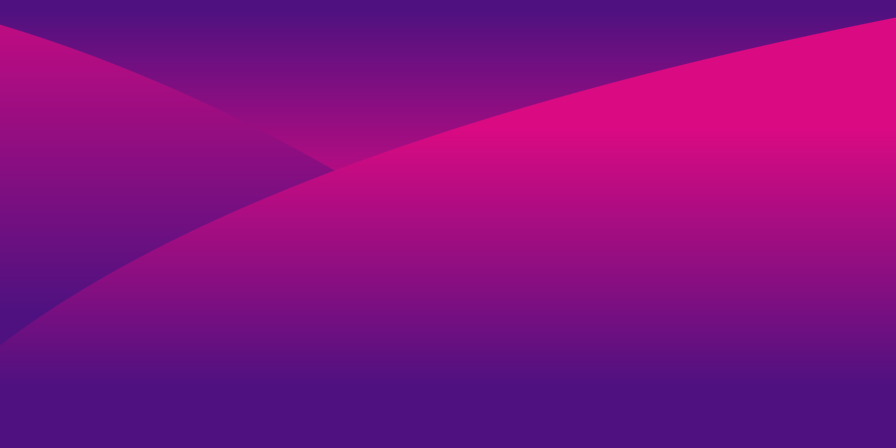
Write a Shadertoy shader that draws this background.

```glsl
const vec3 PURPLE = vec3(0.314, 0.067, 0.502);
const vec3 PINK = vec3(0.855, 0.040, 0.512);

// Heights where each vertical gradient is fully purple (x) and fully pink (y)
const vec2 SKY_RANGE = vec2(0.974, 0.479);
const vec2 LEFT_RANGE = vec2(0.310, 1.104);
const vec2 RIGHT_RANGE = vec2(0.141, 0.714);

// Left hill: polynomial coefficients of its falling crest
const vec3 LEFT_CREST = vec3(0.945, -0.600, -0.727);

// Right hill: quadratic Bezier from the left border to the right border
const float RIGHT_START = 0.229;
const vec2 RIGHT_CONTROL = vec2(0.2956, 0.680);
const float RIGHT_END = 0.961;

vec3 verticalGradient(float y, vec2 range) {
    float pinkness = clamp((y - range.x) / (range.y - range.x), 0.0, 1.0);
    return mix(PURPLE, PINK, pinkness);
}

float leftCrest(float x) {
    return LEFT_CREST.x + x * (LEFT_CREST.y + x * LEFT_CREST.z);
}

// Solves the Bezier parameter for x, then evaluates the height there
float rightCrest(float x) {
    float a = RIGHT_CONTROL.x;
    float b = 1.0 - 2.0 * a;
    float t = (sqrt(a * a + b * x) - a) / b;
    return mix(mix(RIGHT_START, RIGHT_CONTROL.y, t),
               mix(RIGHT_CONTROL.y, RIGHT_END, t), t);
}

// Antialiased mask of the area below a crest
float coverage(float depth) {
    return clamp(0.5 + depth / fwidth(depth), 0.0, 1.0);
}

void mainImage(out vec4 fragColor, in vec2 fragCoord) {
    vec2 uv = fragCoord / iResolution.xy;

    // Layers from back to front
    vec3 color = verticalGradient(uv.y, SKY_RANGE);
    color = mix(color, verticalGradient(uv.y, LEFT_RANGE),
                coverage(leftCrest(uv.x) - uv.y));
    color = mix(color, verticalGradient(uv.y, RIGHT_RANGE),
                coverage(rightCrest(uv.x) - uv.y));

    fragColor = vec4(color, 1.0);
}
```
